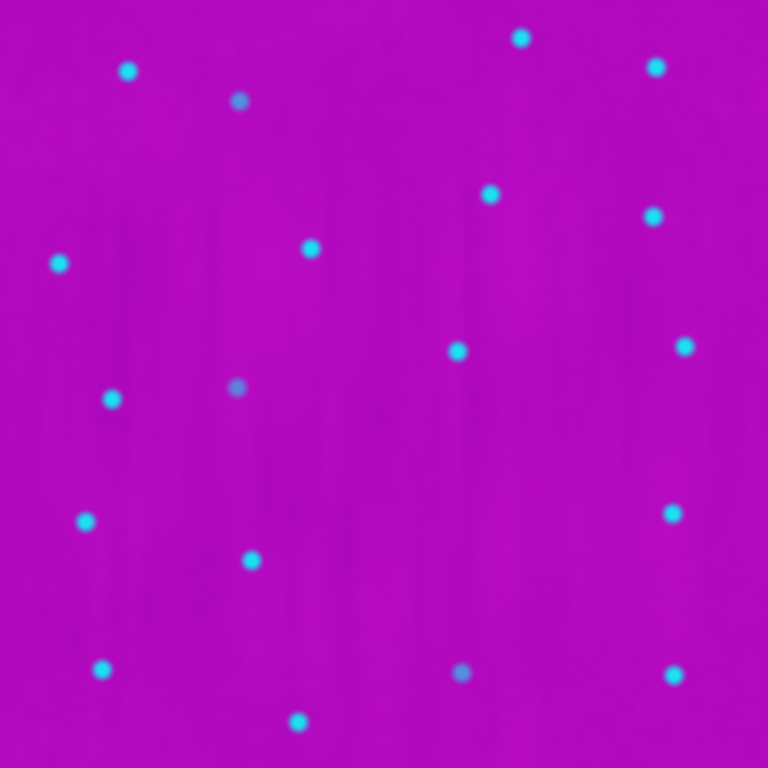
Reproduce this pattern procedurally as a Shadertoy shader.

```glsl
// Soft cyan dots scattered over a magenta ground with faint vertical streaks.
// Dots sit on a jittered grid; the ground mixes stretched value noise (streaks)
// with fine and broad isotropic value noise (mottling).
#define DOT_GRID vec2(4.0, 5.0)
#define DOT_KEEP 0.9
#define DOT_JITTER 0.56
#define DOT_CORE 0.0045
#define DOT_EDGE 0.0185
#define STREAK_FREQ vec2(44.0, 4.5)
#define STREAK_AMOUNT 0.75
#define MOTTLE_AMOUNT 0.35
#define SEED 7.0

const vec3 GROUND = vec3(0.700, 0.037, 0.748);
const vec3 GROUND_SWING = vec3(0.036, 0.012, 0.024);
const vec3 DOT_CYAN = vec3(0.10, 0.88, 0.95);

// Integer hash of a lattice cell, three values in 0..1
vec3 hash3(vec2 cell, float seed) {
    uvec3 v = uvec3(ivec3(vec3(cell, seed)) + 4096);
    v = v * 1664525u + 1013904223u;
    v.x += v.y * v.z; v.y += v.z * v.x; v.z += v.x * v.y;
    v ^= v >> 16u;
    v.x += v.y * v.z; v.y += v.z * v.x; v.z += v.x * v.y;
    return vec3(v >> 8u) / 16777216.0;
}

// Smooth value noise, -1..1
float valueNoise(vec2 p, float seed) {
    vec2 cell = floor(p), f = fract(p);
    f = f * f * (3.0 - 2.0 * f);
    float low = mix(hash3(cell, seed).x, hash3(cell + vec2(1, 0), seed).x, f.x);
    float high = mix(hash3(cell + vec2(0, 1), seed).x, hash3(cell + vec2(1, 1), seed).x, f.x);
    return 2.0 * mix(low, high, f.y) - 1.0;
}

// Ground brightness offset: streaks in the middle, mottling toward the rim
float groundTone(vec2 uv) {
    vec2 fanned = vec2((uv.x - 0.5) * (1.0 + 0.08 * (uv.y - 0.5)), uv.y);
    float streak = 0.6 * valueNoise(fanned * STREAK_FREQ, SEED)
                 + 0.4 * valueNoise(fanned * STREAK_FREQ * vec2(0.5, 0.7), SEED + 1.0);
    float mottle = 0.6 * valueNoise(uv * 48.0, SEED + 2.0)
                 + 0.4 * valueNoise(uv * 90.0, SEED + 3.0);
    float broad = valueNoise(uv * 6.0, SEED + 4.0);
    float middle = 1.0 - smoothstep(0.2, 0.55, length((uv - vec2(0.5, 0.45)) * vec2(0.8, 1.0)));
    return STREAK_AMOUNT * streak * mix(0.12, 1.0, middle)
         + MOTTLE_AMOUNT * mottle * mix(1.0, 0.4, middle) + 0.25 * broad;
}

// Coverage of the soft dots, some of them dimmer
float dotCover(vec2 uv) {
    vec2 home = floor(uv * DOT_GRID);
    float cover = 0.0;
    for (int y = -1; y <= 1; y++)
    for (int x = -1; x <= 1; x++) {
        vec2 cell = home + vec2(x, y);
        vec3 place = hash3(cell, SEED + 5.0);
        vec2 center = (cell + 0.5 + DOT_JITTER * (place.xy - 0.5)) / DOT_GRID;
        float strength = mix(0.55, 1.0, smoothstep(0.05, 0.42, place.z));
        float kept = step(hash3(cell, SEED + 6.0).x, DOT_KEEP);
        float disc = 1.0 - smoothstep(DOT_CORE, DOT_EDGE, length(uv - center));
        cover = max(cover, kept * strength * disc);
    }
    return cover;
}

void mainImage(out vec4 fragColor, in vec2 fragCoord) {
    vec2 uv = fragCoord / iResolution.xy;
    vec3 color = GROUND + GROUND_SWING * groundTone(uv);
    color = mix(color, DOT_CYAN, dotCover(uv));
    fragColor = vec4(color, 1.0);
}
```
